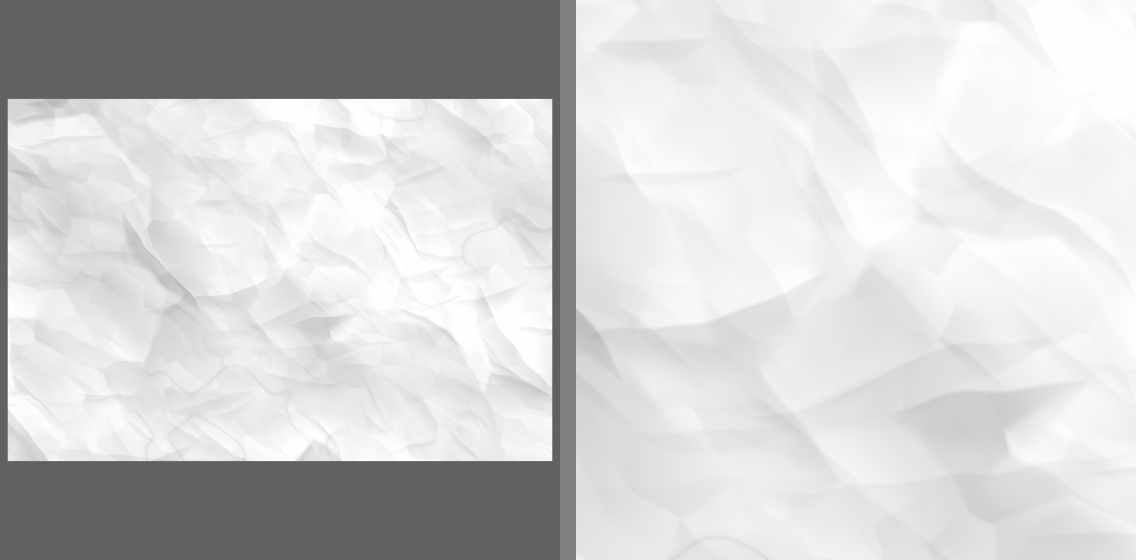
Left: the whole. Right: its middle third, enlarged.
Reproduce this texture procedurally as a three.js fragment shader.

```glsl
// A wide sheet of crumpled white paper lying on a plain grey ground.
varying vec2 vUv;

const vec3 GROUND_COLOR = vec3(0.38);
const vec3 PAPER_TINT = vec3(1.0);
const float PAPER_LEVEL = 0.927;
const vec2 SHEET_CENTER = vec2(0.5, 0.5);
const vec2 SHEET_HALF = vec2(0.4863, 0.3235);
const float EDGE_SOFTNESS = 0.001;
const float CREASE_SOFTNESS = 0.0016;
const float CLOUD_CONTRAST = 0.16;
const float FACET_CONTRAST = 0.095;
const float FOLD_CONTRAST = 0.105;
const float CRINKLE_CONTRAST = 0.06;
const float FIBRE_CONTRAST = 0.012;

// Four random values per grid point, without sine.
vec4 hash4(vec2 p) {
  vec4 q = fract(p.xyxy * vec4(0.1031, 0.1030, 0.0973, 0.1099));
  q += dot(q, q.wzxy + 33.33);
  return fract((q.xxyz + q.yzzw) * q.zywx);
}

// Two independent channels of smooth value noise.
vec2 noise2(vec2 p) {
  vec2 cell = floor(p);
  vec2 f = fract(p);
  f = f * f * (3.0 - 2.0 * f);
  vec2 low = mix(hash4(cell).xy, hash4(cell + vec2(1.0, 0.0)).xy, f.x);
  vec2 high = mix(hash4(cell + vec2(0.0, 1.0)).xy, hash4(cell + 1.0).xy, f.x);
  return mix(low, high, f.y);
}

// Turn the axes so that x runs along the falling diagonal.
vec2 alongDiagonal(vec2 p) {
  return vec2(p.x - p.y, p.x + p.y) * 0.7071;
}

// Tilted polygonal facets: soft inside, with a crisp step at each border.
float facets(vec2 p) {
  vec2 cell = floor(p);
  float total = 0.0;
  float weightSum = 0.0;
  for (int y = -1; y <= 1; y++) {
    for (int x = -1; x <= 1; x++) {
      vec2 id = cell + vec2(float(x), float(y));
      vec4 rnd = hash4(id + 71.0);
      vec2 offset = p - id - 0.1 - 0.8 * rnd.xy;
      float weight = exp(-55.0 * dot(offset, offset));
      total += weight * dot(offset, 2.0 * rnd.zw - 1.0);
      weightSum += weight;
    }
  }
  return total / max(weightSum, 1e-30);
}

// One tapering fold: lit above its crease, shaded below it.
float fold(vec2 r, vec4 rnd, float softness) {
  float angle = rnd.x < 0.58 ? mix(-1.1, -0.5, rnd.y) : mix(-0.12, 0.4, rnd.y);
  vec2 dir = vec2(cos(angle), sin(angle));
  float t = dot(r, dir) / mix(0.45, 0.95, rnd.z);
  float taper = max(0.0, 1.0 - t * t);
  float d = dot(r, vec2(dir.y, -dir.x)) + 0.06 * (rnd.w - 0.5) * t * t;
  float width = mix(0.1, 0.38, rnd.w) * taper + 0.002;
  float below = smoothstep(-softness, softness, d);
  float shadow = below * (1.0 - smoothstep(width * 0.7 * fract(rnd.y * 7.0), width, d));
  float light = (1.0 - below) * smoothstep(-width, 0.0, d);
  float line = exp(-abs(d) / (2.0 * softness));
  return sqrt(taper) * (0.4 * light - shadow - 0.3 * line * rnd.z);
}

// Folds scattered over a jittered grid.
float folds(vec2 p, float scale, float seed) {
  vec2 q = p * scale;
  vec2 cell = floor(q);
  float sum = 0.0;
  for (int y = -1; y <= 1; y++) {
    for (int x = -1; x <= 1; x++) {
      vec2 id = cell + vec2(float(x), float(y));
      vec4 place = hash4(id + seed);
      vec4 form = hash4(id + seed + 137.0);
      vec2 r = q - id - 0.1 - 0.8 * place.xy;
      sum += fold(r, form, CREASE_SOFTNESS * scale) * place.z * place.z;
    }
  }
  return sum;
}

float paper(vec2 uv) {
  // Bend the straight creases a little.
  vec2 p = uv + 0.022 * (noise2(uv * 9.0) - 0.5) + 0.007 * (noise2(uv * 34.0) - 0.5);
  vec2 q = alongDiagonal(p) + 3.0;

  // Broad swells of light and shade.
  float cloud = 0.65 * noise2(q * vec2(3.5, 6.0)).x + 0.35 * noise2(q * vec2(8.0, 13.0)).y;
  float level = PAPER_LEVEL + CLOUD_CONTRAST * (cloud - 0.5);

  // Facets and folds, from large to small.
  float scale = 1.0;
  float strength = 1.0;
  for (int i = 0; i < 3; i++) {
    float seed = 19.0 * float(i + 1);
    level += FACET_CONTRAST * strength * facets(q * vec2(4.0, 6.5) * scale + seed);
    level += FOLD_CONTRAST * strength * folds(p, 4.6 * scale, seed);
    scale *= 1.9;
    strength *= 0.66;
  }

  // Thin crinkle lines in patches, and faint fibres.
  float ridge = abs(noise2(q * vec2(13.0, 21.0)).x - 0.5);
  float patches = smoothstep(0.55, 0.8, noise2(uv * 7.0 + 40.0).y);
  level -= CRINKLE_CONTRAST * patches * exp(-ridge * 35.0);
  level += FIBRE_CONTRAST * (noise2(q * vec2(70.0, 110.0)).x - 0.5);
  return clamp(level, 0.5, 0.995);
}

void main() {
  vec2 outside = abs(vUv - SHEET_CENTER) - SHEET_HALF;
  float sheet = 1.0 - smoothstep(-EDGE_SOFTNESS, EDGE_SOFTNESS, max(outside.x, outside.y));
  gl_FragColor = vec4(mix(GROUND_COLOR, PAPER_TINT * paper(vUv), sheet), 1.0);
}
```
